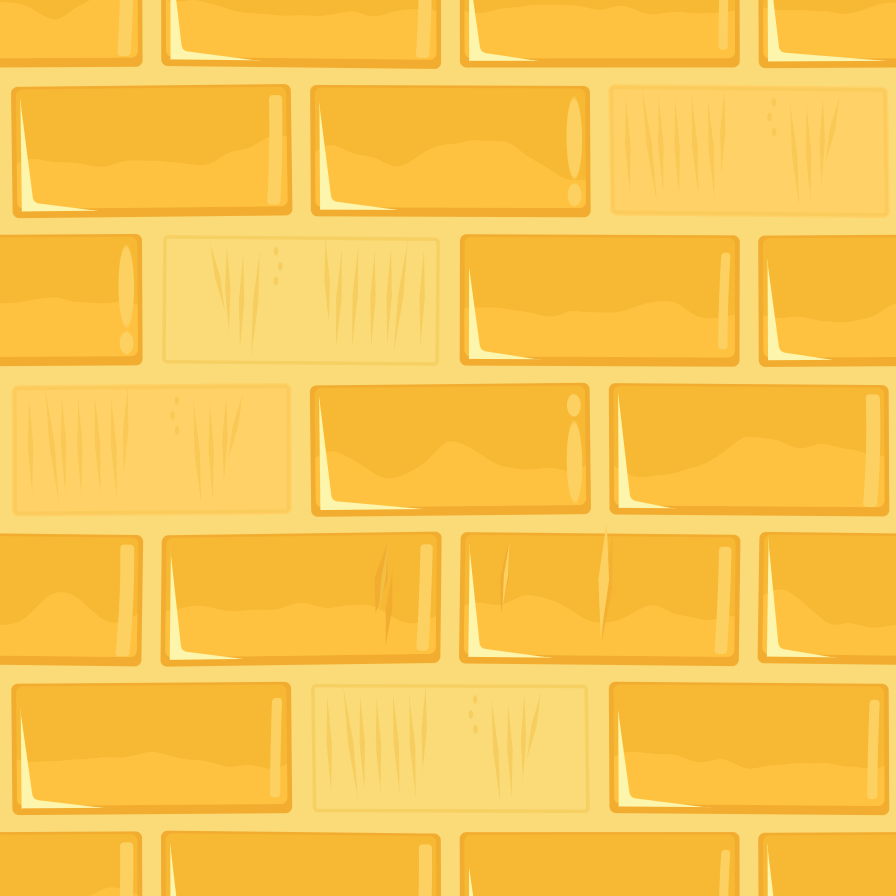
Reproduce this texture procedurally as a Shadertoy shader.

```glsl
const float COLS = 3.0;
const float ROWS = 6.0;
const vec2 GRID_SHIFT = vec2(0.008, 0.512);
const vec2 BRICK_HALF = vec2(0.937, 0.44);   // lengths are in row heights
const float CORNER = 0.045;
const float TILT = 0.03;
const vec2 GLINT_CORNER = vec2(-0.875, -0.395);
const float GLINT_WIDTH = 0.085;
const float STREAK_X = 0.83;

const vec3 MORTAR = vec3(0.98, 0.86, 0.47);
const vec3 UPPER = vec3(0.97, 0.72, 0.20);
const vec3 LOWER = vec3(1.00, 0.76, 0.25);
const vec3 EDGE = vec3(0.95, 0.68, 0.19);
const vec3 STREAK = vec3(0.99, 0.82, 0.38);
const vec3 GLINT = vec3(0.99, 0.96, 0.67);
const vec3 PEACH = vec3(1.00, 0.82, 0.40);
const vec3 SCRATCH = vec3(0.95, 0.75, 0.27);

// Column of the special brick in each row, -1 for none
const int FADED_COL[6] = int[](2, 0, 0, -1, 1, -1);
const int DOTTED_COL[6] = int[](1, 2, 1, -1, -1, -1);
const int CRACKED_ROW = 3;

float hash(vec2 p) {
    vec3 q = fract(p.xyx * 0.1031);
    q += dot(q, q.yzx + 33.33);
    return fract((q.x + q.y) * q.z);
}

float noise(float x, float seed) {
    float i = floor(x), f = fract(x);
    return mix(hash(vec2(i + 40.0, seed)), hash(vec2(i + 41.0, seed)), f * f * (3.0 - 2.0 * f));
}

float box(vec2 p, vec2 halfSize, float r) {
    vec2 q = abs(p) - halfSize + r;
    return length(max(q, 0.0)) + min(max(q.x, q.y), 0.0) - r;
}

float ellipse(vec2 p, vec2 r) {
    return (length(p / r) - 1.0) * min(r.x, r.y);
}

// Stroke from a to b, widest in the middle
float sliver(vec2 p, vec2 a, vec2 b, float w) {
    vec2 ab = b - a;
    float h = clamp(dot(p - a, ab) / dot(ab, ab), 0.0, 1.0);
    return length(p - a - ab * h) - w * (1.0 - abs(2.0 * h - 1.0));
}

void paint(inout vec3 col, vec3 ink, float d, float opacity) {
    col = mix(col, ink, opacity * clamp(0.5 - d * iResolution.y / ROWS, 0.0, 1.0));
}

// Worn flat brick with upright scratches
void fadedBrick(inout vec3 col, vec2 p, float d, int row) {
    bool peach = row == 0 || row == 2;
    if (peach) paint(col, PEACH, d, 1.0);
    paint(col, SCRATCH, abs(d + 0.022) - 0.012, peach ? 0.3 : 0.4);
    if (row == 1) p.x = -p.x;
    float marks = 1.0;
    for (int i = 0; i < 14; i++) {
        if (i == 7 || i == 8) continue;
        float k = float(i), h = hash(vec2(k, 7.0)), g = hash(vec2(k, 19.0));
        vec2 top = vec2(-0.82 + 0.11 * k, 0.41 - 0.12 * g);
        vec2 tip = top + vec2(0.24 * (h - 0.5), -mix(0.4, 0.8, h));
        if (i == 9) {
            for (float j = 0.0; j < 3.0; j++)
                marks = min(marks, ellipse(p - top + vec2(0.03 * mod(j, 2.0), 0.1 * j), vec2(0.015, 0.028)));
        } else {
            marks = min(marks, sliver(p, top, tip, 0.018));
        }
    }
    paint(col, SCRATCH, marks, 0.5);
}

void glossyBrick(inout vec3 col, vec2 p, float d, vec2 id) {
    float seed = id.x + 3.0 * id.y + 5.0, h = hash(vec2(seed, 3.0));

    // Dark rim, thick at the bottom, around a two-tone wavy face
    paint(col, EDGE, d, 1.0);
    float face = box(p - vec2(0.0, 0.022), BRICK_HALF - vec2(0.032, 0.04), CORNER);
    paint(col, UPPER, face, 1.0);
    float level = -0.06 + mix(0.12, 0.32, h) * (noise(p.x * 2.6, seed) - 0.5)
                + 0.06 * (noise(p.x * 6.0, seed + 30.0) - 0.5);
    paint(col, LOWER, max(face, p.y - level), 1.0);

    // Tapered glint in the lower left corner
    vec2 q = p - GLINT_CORNER;
    float upright = q.x - GLINT_WIDTH * (1.0 - q.y / mix(0.6, 0.78, h));
    float flat_ = q.y - 0.8 * GLINT_WIDTH * (1.0 - q.x / mix(0.35, 0.8, hash(vec2(seed, 11.0))));
    float blend = max(0.04 - abs(upright - flat_), 0.0);
    float glint = min(upright, flat_) - blend * blend * 6.0;
    paint(col, GLINT, max(glint, -min(q.x, q.y)), 1.0);

    // Streak near the right side: a bent bar or an oval with a dot
    vec2 s = p - vec2(STREAK_X, 0.0);
    float streak;
    if (int(id.x) == DOTTED_COL[int(id.y)]) {
        if (id.y == 2.0) s.y = -s.y;
        streak = min(ellipse(s - vec2(0.0, 0.09), vec2(0.052, 0.27)),
                     ellipse(s + vec2(0.0, 0.29), vec2(0.046, 0.075)));
    } else {
        s.x += (h - 0.4) * 0.15 * s.y * s.y - 0.03 * s.y;
        streak = box(s, vec2(mix(0.03, 0.048, h), mix(0.32, 0.38, h)), 0.025);
    }
    paint(col, STREAK, streak, 1.0);

    // Cracks
    if (int(id.y) == CRACKED_ROW && id.x == 0.0) {
        paint(col, EDGE, sliver(p, vec2(0.57, 0.36), vec2(0.50, -0.10), 0.045), 1.0);
        paint(col, SCRATCH, sliver(p, vec2(0.58, 0.38), vec2(0.52, -0.12), 0.014), 1.0);
        paint(col, EDGE, sliver(p, vec2(0.61, 0.18), vec2(0.57, -0.32), 0.022), 1.0);
    } else if (int(id.y) == CRACKED_ROW && id.x == 1.0) {
        paint(col, EDGE, sliver(p, vec2(-0.62, 0.36), vec2(-0.66, -0.10), 0.028), 1.0);
        paint(col, STREAK, sliver(p, vec2(-0.61, 0.37), vec2(-0.65, -0.06), 0.014), 1.0);
        paint(col, EDGE, sliver(p, vec2(0.08, 0.42), vec2(0.02, -0.28), 0.032), 0.7);
        paint(col, STREAK, sliver(p, vec2(0.04, 0.52), vec2(0.01, -0.26), 0.036), 1.0);
    }
}

void mainImage(out vec4 fragColor, in vec2 fragCoord) {
    // Running bond, rows counted from the top
    vec2 uv = fragCoord / iResolution.y;
    vec2 g = vec2(uv.x * COLS, (1.0 - uv.y) * ROWS) - GRID_SHIFT;
    g.x -= 0.5 * mod(floor(g.y), 2.0);
    vec2 id = mod(floor(g), vec2(COLS, ROWS));
    vec2 p = (fract(g) - 0.5) * vec2(ROWS / COLS, -1.0);

    // Slightly skewed outline
    vec2 skew = vec2(hash(id + 2.0), hash(id + 9.0)) - 0.5;
    p += TILT * skew * p.yx;
    float d = box(p, BRICK_HALF, CORNER);

    vec3 col = MORTAR;
    if (int(id.x) == FADED_COL[int(id.y)]) fadedBrick(col, p, d, int(id.y));
    else glossyBrick(col, p, d, id);
    fragColor = vec4(col, 1.0);
}
```
